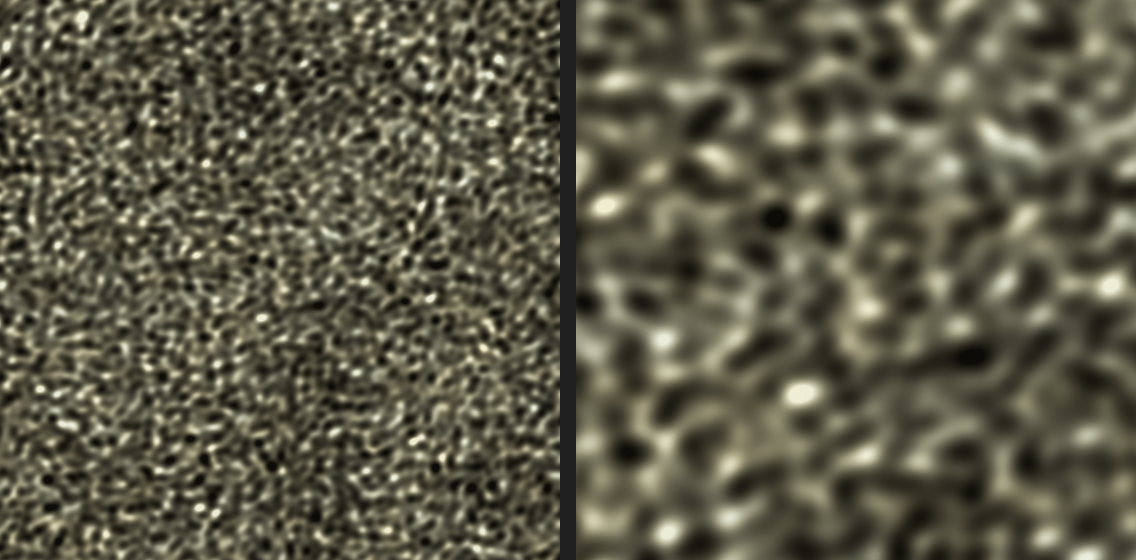
Left: the whole. Right: its middle third, enlarged.
A WebGL 1 fragment shader for this texture:

```glsl
precision highp float;
// Rough olive-grey granular surface: short, curving bright grains on dark gaps.

uniform vec2 u_resolution;

const float CELLS = 95.0;          // noise impulses across the canvas
const float GRAIN_RADIUS = 0.70;   // kernel sigma, in cells
const vec2 GRAIN_STRETCH = vec2(1.22, 1.04); // along and across the grain
const float GRAIN_RING = 0.80;     // 1 removes all broad variation
const float GRAIN_ANGLE = 0.50;    // mean direction, radians
const float ANGLE_SPREAD = 1.80;   // how far the direction wanders
const float ANGLE_SCALE = 8.0;
const float GRAIN_GAIN = 1.68;     // brings the grain to unit deviation
const float PATCH_SCALE = 7.0;     // size of broad light and dark patches
const float PATCH_AMOUNT = 0.90;
const float TINT_SCALE = 30.0;
const float TINT_AMOUNT = 0.05;

const vec3 BLACK  = vec3(0.05, 0.045, 0.03);
const vec3 SHADOW = vec3(0.15, 0.14, 0.10);
const vec3 DARK   = vec3(0.24, 0.23, 0.18);
const vec3 MIDDLE = vec3(0.33, 0.32, 0.25);
const vec3 LIGHT  = vec3(0.42, 0.41, 0.33);
const vec3 PALE   = vec3(0.53, 0.52, 0.42);
const vec3 BRIGHT = vec3(0.69, 0.68, 0.57);
const vec3 GLINT  = vec3(0.93, 0.93, 0.84);

float hash(vec2 p) {
  return fract(sin(dot(p, vec2(127.1, 311.7))) * 43758.5453);
}

float valueNoise(vec2 p) {
  vec2 i = floor(p);
  vec2 f = fract(p);
  f = f * f * (3.0 - 2.0 * f);
  float low = mix(hash(i), hash(i + vec2(1.0, 0.0)), f.x);
  float high = mix(hash(i + vec2(0.0, 1.0)), hash(i + 1.0), f.x);
  return mix(low, high, f.y);
}

// Band-limited noise: jittered random impulses under a stretched
// Mexican-hat kernel, which leaves grains of one typical size.
float grainNoise(vec2 p, float angle) {
  vec2 cell = floor(p);
  vec2 along = vec2(cos(angle), sin(angle));
  vec2 across = vec2(-along.y, along.x);
  float sum = 0.0;
  for (int y = -3; y <= 3; y++) {
    for (int x = -3; x <= 3; x++) {
      vec2 id = cell + vec2(float(x), float(y));
      vec2 jitter = vec2(hash(id + 17.3), hash(id + 51.9));
      vec2 offset = p - id - jitter;
      vec2 q = vec2(dot(offset, along), dot(offset, across));
      q /= GRAIN_STRETCH * GRAIN_RADIUS;
      float t = 0.5 * dot(q, q);
      sum += (2.0 * hash(id) - 1.0) * (1.0 - GRAIN_RING * t) * exp(-t);
    }
  }
  return sum * GRAIN_GAIN;
}

float ramp(float from, float to, float x) {
  return clamp((x - from) / (to - from), 0.0, 1.0);
}

// Maps a height in standard deviations to the palette.
vec3 grainColor(float height) {
  vec3 color = mix(BLACK, SHADOW, ramp(-2.50, -1.51, height));
  color = mix(color, DARK, ramp(-1.51, -0.69, height));
  color = mix(color, MIDDLE, ramp(-0.69, -0.02, height));
  color = mix(color, LIGHT, ramp(-0.02, 0.57, height));
  color = mix(color, PALE, ramp(0.57, 1.13, height));
  color = mix(color, BRIGHT, ramp(1.13, 1.81, height));
  return mix(color, GLINT, ramp(1.81, 2.80, height));
}

void main() {
  vec2 uv = gl_FragCoord.xy / min(u_resolution.x, u_resolution.y);

  // The grain direction drifts slowly over the surface.
  float drift = valueNoise(uv * ANGLE_SCALE + 9.0) - 0.5;
  float height = grainNoise(uv * CELLS, GRAIN_ANGLE + ANGLE_SPREAD * drift);

  // Broad patches of shade and of stronger or weaker relief.
  float shade = valueNoise(uv * PATCH_SCALE + 31.0) - 0.5;
  float relief = valueNoise(uv * PATCH_SCALE * 1.5 + 73.0) - 0.5;
  height = height * (1.0 + 0.30 * relief) + PATCH_AMOUNT * shade;

  // Slight warm and cool variation between grains.
  float tint = valueNoise(uv * TINT_SCALE + 5.0) - 0.5;
  vec3 color = grainColor(height);
  color *= 1.0 + TINT_AMOUNT * tint * vec3(1.0, 0.0, -1.5);
  gl_FragColor = vec4(color, 1.0);
}
```
